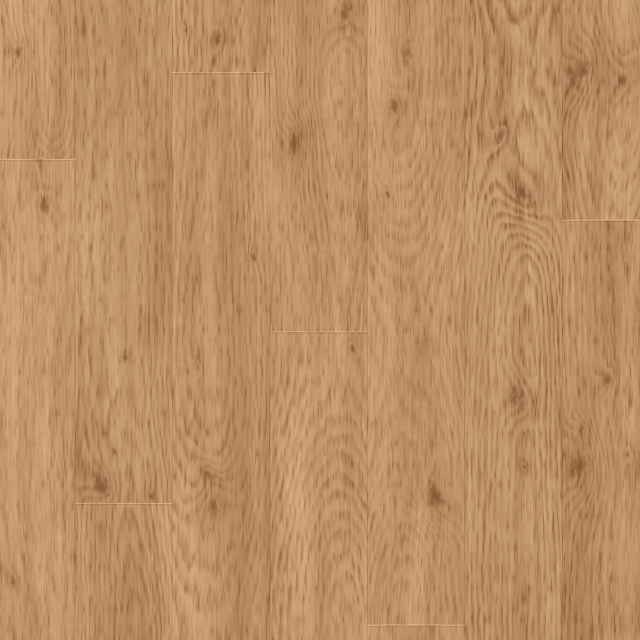
A three.js fragment shader for this texture:

```glsl
// Oak floor: seven columns of upright planks with staggered butt joints.
// Each plank slices a warped log: contours of the distance to its axis give
// the cathedral grain, and scattered knots bend those contours and darken.
varying vec2 vUv;

float hash(vec2 p) {
  vec3 q = fract(p.xyx * 0.1031);
  q += dot(q, q.yzx + 33.33);
  return fract((q.x + q.y) * q.z);
}

float noise(vec2 p) {
  vec2 i = floor(p), f = fract(p);
  f = f * f * (3.0 - 2.0 * f);
  return mix(mix(hash(i), hash(i + vec2(1.0, 0.0)), f.x),
             mix(hash(i + vec2(0.0, 1.0)), hash(i + 1.0), f.x), f.y);
}

float fbm(vec2 p) {
  return 0.55 * noise(p) + 0.3 * noise(p * 2.1 + 7.3) + 0.15 * noise(p * 4.3 + 19.1);
}

// Height of the butt joint in each column; one column has none
float jointHeight(float column) {
  return column < 0.5 ? 0.751 : column < 1.5 ? 0.2135 : column < 2.5 ? 0.887
       : column < 3.5 ? 0.482 : column < 4.5 ? 0.0234 : column < 5.5 ? -1.0 : 0.656;
}

void main() {
  // Plank layout
  float plankWidth = 0.1523;
  float across = vUv.x / plankWidth + 0.2305;
  float column = floor(across);
  float joint = jointHeight(column);
  float seed = column * 2.0 + step(joint, vUv.y) + 3.0;
  vec2 p = vec2((fract(across) - 0.5) * plankWidth, vUv.y);
  vec2 shift = vec2(seed * 17.0, seed * 31.0);

  // Distance to the log axis, which wanders in depth along the plank
  float x = p.x + 0.024 * (noise(vec2(p.x * 10.0, p.y * 3.5) + shift) - 0.5);
  float axis = (hash(vec2(seed, 2.0)) - 0.5) * 0.08;
  float depth = 0.01 + 0.11 * noise(vec2(seed * 5.3, p.y * 2.2 + seed));
  float rings = length(vec2(x - axis, depth));
  rings += 0.006 * (fbm(vec2(p.x * 40.0, p.y * 8.0) + shift) - 0.5);
  rings += 0.0022 * (noise(vec2(p.x * 220.0, p.y * 40.0) + shift) - 0.5);

  // Knots: halo bends the grain, ragged core darkens it
  float halo = 0.0, core = 0.0;
  for (int i = 0; i < 4; i++) {
    vec2 key = vec2(seed, float(i) * 3.0 + 11.0);
    vec2 center = vec2((hash(key) - 0.5) * 0.11, hash(key + 41.0));
    float size = mix(0.0035, 0.021, pow(hash(key + 83.0), 2.2));
    vec2 k = (p - center) * vec2(1.0, 0.62);
    k.x += k.y * (hash(key + 29.0) - 0.5) * 1.2;
    float bend = exp(-dot(k, k) / (size * size * 5.0));
    rings += bend * size * 1.7;
    halo += bend;
    float ragged = length(k) / size + 1.7 * (fbm(p * vec2(150.0, 80.0) + shift) - 0.5);
    core = max(core, 1.0 - smoothstep(0.0, 1.05, ragged));
  }

  // Growth rings: slow ramp, quick release
  float phase = fract(rings * 140.0);
  float ring = smoothstep(0.15, 0.72, phase) * (1.0 - smoothstep(0.78, 1.0, phase));
  float strength = mix(0.6, 1.2, hash(vec2(seed, 5.0)))
                 * mix(0.5, 1.3, noise(p * vec2(18.0, 4.0) + shift));

  // Fine pores, long streaks, broad shade and pale ray flecks
  float pores = noise(vec2(x * 440.0, p.y * 62.0) + shift);
  float fibers = noise(vec2(p.x * 330.0, p.y * 24.0) + shift + 37.0);
  float streak = fbm(vec2(x * 42.0, p.y * 1.6) + shift);
  float shade = fbm(p * vec2(14.0, 3.0) + shift + 50.0);
  float fleck = smoothstep(0.68, 0.95, noise(p * vec2(95.0, 170.0) + shift))
              * smoothstep(0.5, 0.8, noise(p * vec2(16.0, 5.0) + shift + 90.0));

  float light = 0.042 * (hash(vec2(seed, 8.0)) - 0.5);
  light += 0.11 * (streak - 0.5) + 0.1 * (shade - 0.5);
  light -= 0.066 * strength * ring * mix(0.5, 1.4, pores);
  light += 0.056 * (0.5 - pores) * mix(0.7, 1.2, ring) + 0.046 * (fibers - 0.5);
  light -= 0.035 * smoothstep(0.68, 0.95, pores);
  light += 0.016 * fleck - 0.04 * min(halo, 1.5) * mix(0.5, 1.5, shade);

  vec3 oak = vec3(0.764, 0.591, 0.419) + light * vec3(1.0, 1.06, 1.02);
  float warmth = hash(vec2(seed, 13.0)) - 0.5;
  oak += warmth * vec3(0.01, 0.0, -0.018);
  oak = mix(oak, vec3(0.47, 0.30, 0.17), core * 0.6);

  // Long seams: dark hairline with a faint pale bevel on its right
  float seam = (fract(across + 0.5) - 0.5) * plankWidth;
  oak -= 0.05 * (1.0 - smoothstep(0.0003, 0.0017, abs(seam)));
  oak += 0.022 * (1.0 - smoothstep(0.0003, 0.0016, abs(seam - 0.0019)));

  // Butt joints: pale bevel above a soft dark edge
  float gap = vUv.y - joint;
  oak += 0.085 * (1.0 - smoothstep(0.0003, 0.0016, abs(gap)));
  oak -= 0.05 * (1.0 - smoothstep(0.0003, 0.0016, abs(gap + 0.002)));

  gl_FragColor = vec4(clamp(oak, 0.0, 1.0), 1.0);
}
```
